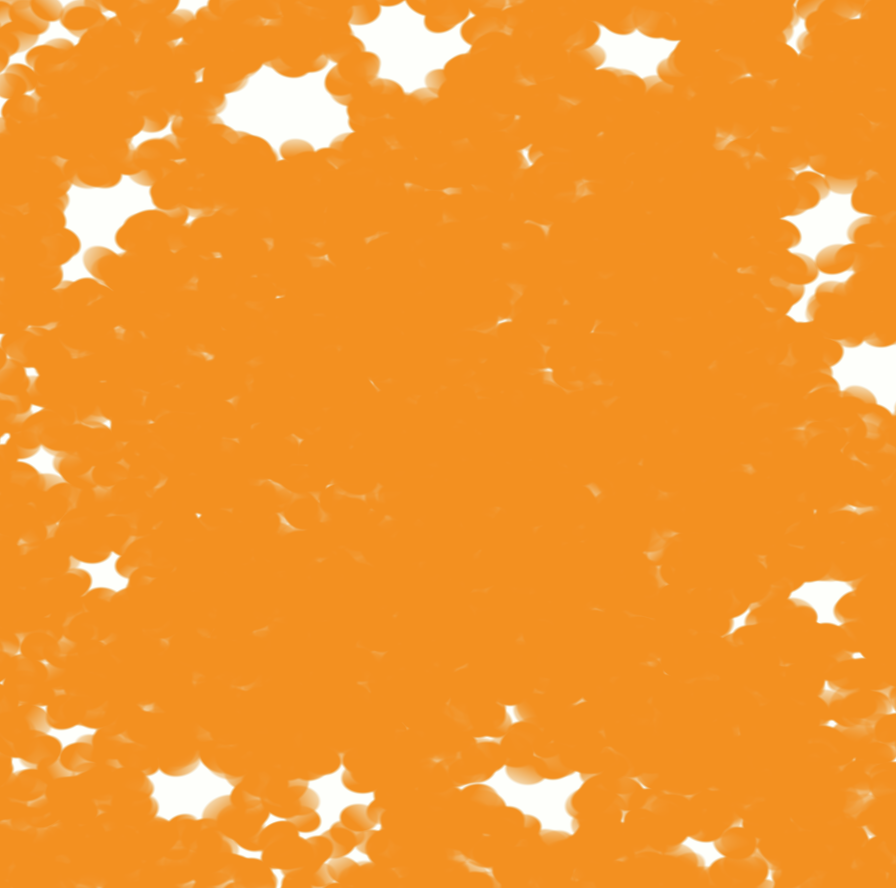
This texture is drawn by a Shadertoy shader. Its source:

```glsl
// Orange paint dabs crowded over white paper, leaving scalloped holes and slivers.
// Layers of jittered, slanted ellipses with graded opacity are stacked; dabs are
// dropped inside a ring of ragged holes and thinned at random towards the rim.

const vec3 PAPER = vec3(0.995, 1.0, 0.985);
const vec3 PAINT = vec3(0.953, 0.563, 0.125);
const float WASH_DULLING = 0.1;                // red lost where paint is thin

const int   LAYERS = 4;
const float CELL = 0.028;                      // spacing of dabs in one layer
const vec2  DAB_RADIUS = vec2(0.0155, 0.021);  // smallest, largest
const vec2  DAB_SHAPE = vec2(1.25, 0.9);       // width and height factors
const float DAB_OPACITY = 0.81;
const float DAB_FADE = 0.45;                   // opacity change across a dab
const float EDGE = 0.0021;                     // half width of a soft edge

const int   HOLES = 11;
const float GOLDEN_ANGLE = 2.39996;
const float FIRST_ANGLE = 1.66;
const vec2  HOLE_RING = vec2(0.36, 0.53);      // nearest, farthest from centre
const vec2  HOLE_RADIUS = vec2(0.018, 0.038);
const float HOLE_RAGGED = 0.032;

const float RIM_THINNING = 0.40;
const float PATCH_THINNING = 0.9;
const float MAX_THINNING = 0.64;
const float PATCH_SCALE = 7.0;

vec3 hash3(vec3 p) {
    p = fract(p * vec3(0.1031, 0.1030, 0.0973));
    p += dot(p, p.yxz + 33.33);
    return fract((p.xxy + p.yxx) * p.zyx);
}

vec2 slope(vec2 cell) {
    float angle = 6.2832 * hash3(vec3(cell + 50.0, 7.0)).x;
    return vec2(cos(angle), sin(angle));
}

float gradientNoise(vec2 p) {
    vec2 i = floor(p), f = p - i;
    vec2 u = f * f * f * (f * (f * 6.0 - 15.0) + 10.0);
    vec2 e = vec2(1.0, 0.0);
    float low  = mix(dot(slope(i), f), dot(slope(i + e), f - e), u.x);
    float high = mix(dot(slope(i + e.yx), f - e.yx),
                     dot(slope(i + e.xx), f - e.xx), u.x);
    return mix(low, high, u.y);
}

// Distance to the nearest hole of a ring stretched towards the corners.
float holeDistance(vec2 p) {
    float nearest = 1.0;
    for (int i = 0; i < HOLES; i++) {
        vec3 rnd = hash3(vec3(float(i) + 3.0, 17.0, 29.0));
        float angle = FIRST_ANGLE + GOLDEN_ANGLE * float(i);
        vec2 dir = vec2(cos(angle), sin(angle));
        float stretch = 1.0 / sqrt(max(abs(dir.x), abs(dir.y)));
        vec2 centre = 0.5 + dir * stretch * mix(HOLE_RING.x, HOLE_RING.y, rnd.x);
        float radius = mix(HOLE_RADIUS.x, HOLE_RADIUS.y, rnd.y) + 0.006 * dir.y;
        vec2 d = (p - centre) * vec2(mix(0.75, 1.05, rnd.z), 1.1);
        nearest = min(nearest, length(d) - radius);
    }
    return nearest + HOLE_RAGGED * gradientNoise(p * 23.0);
}

// Chance that a dab at this place is missing.
float thinning(vec2 p) {
    vec2 fromCentre = abs(p - 0.5);
    float rim = smoothstep(0.2, 0.5, max(fromCentre.x, fromCentre.y));
    float patches = gradientNoise(p * PATCH_SCALE + 4.3);
    float lean = 0.15 * (0.5 - p.x);
    return clamp(RIM_THINNING * rim + PATCH_THINNING * patches + lean,
                 0.0, MAX_THINNING);
}

// Opacity at p of the dab that belongs to one cell of a layer.
float dab(vec2 p, vec2 cell, float layer, vec2 shift) {
    vec3 place = hash3(vec3(cell + 40.0, layer * 13.0 + 5.0));
    vec3 look  = hash3(vec3(cell + 90.0, layer * 19.0 + 8.0));
    vec2 centre = (cell + place.xy) * CELL - shift;
    float radius = mix(DAB_RADIUS.x, DAB_RADIUS.y, place.z);

    float slant = 1.1 * (look.x - 0.5);
    float c = cos(slant), s = sin(slant);
    vec2 q = mat2(c, -s, s, c) * (p - centre) / (radius * DAB_SHAPE);
    float soft = EDGE / radius;
    float cover = 1.0 - smoothstep(1.0 - soft, 1.0 + soft, length(q));
    if (cover <= 0.0) return 0.0;
    if (look.y < thinning(centre) || holeDistance(centre) < 0.9 * radius) return 0.0;

    float turn = 6.2832 * look.z;
    float fade = dot(q, vec2(cos(turn), sin(turn)));
    return cover * clamp(DAB_OPACITY + DAB_FADE * fade, 0.0, 1.0);
}

void mainImage(out vec4 fragColor, in vec2 fragCoord) {
    vec2 p = fragCoord / iResolution.y;
    float bare = 1.0;                          // paper still showing through

    for (int layer = 0; layer < LAYERS; layer++) {
        vec2 shift = CELL * fract(float(layer) * vec2(0.37, 0.61));
        vec2 home = floor((p + shift) / CELL);
        for (int y = -1; y <= 1; y++)
            for (int x = -1; x <= 1; x++)
                bare *= 1.0 - dab(p, home + vec2(x, y), float(layer), shift);
    }

    vec3 color = mix(PAINT, PAPER, bare);
    color.r -= WASH_DULLING * bare * (1.0 - bare);
    fragColor = vec4(color, 1.0);
}
```
